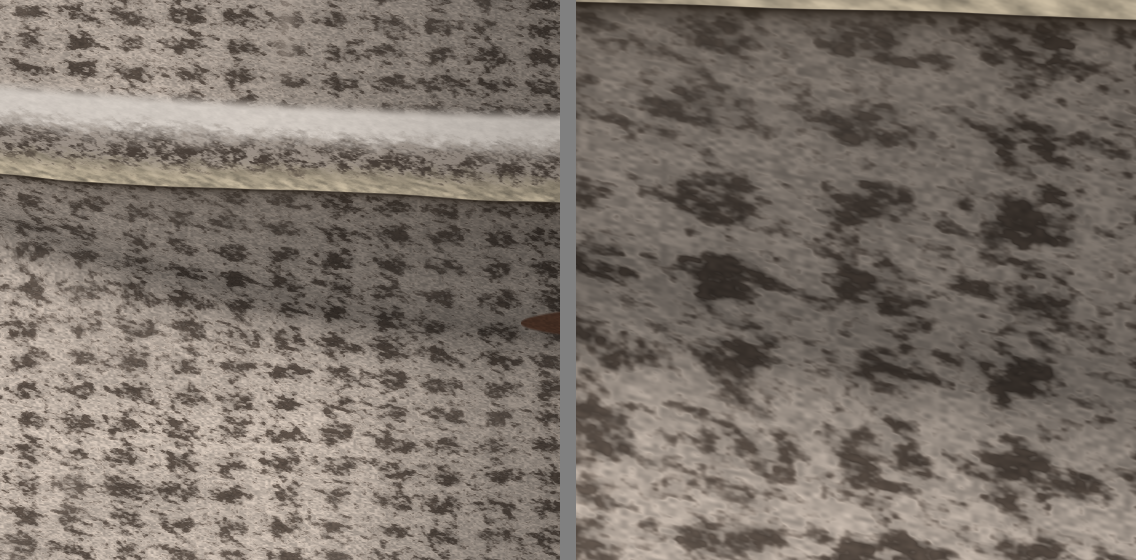
Left, the full canvas; right, a detail of the centre.
This texture is drawn by a WebGL 2 fragment shader. Its source:

```glsl
#version 300 es
precision highp float;

uniform vec2 u_resolution;
out vec4 outColor;

const vec2 REPEATS = vec2(10.7, 18.8);
const float ROW_TILT = 0.04;
const float RAGGED = 0.22;
const float TOOTH_STRENGTH = 0.50;
const float FIBRE_CONTRAST = 0.75;
const vec3 PALE_WOOL = vec3(0.73, 0.68, 0.635);
const vec3 DARK_WOOL = vec3(0.31, 0.27, 0.24);
const vec3 SHEEN = vec3(0.81, 0.78, 0.75);
const vec3 CREAM = vec3(0.71, 0.66, 0.57);
const vec3 SHADOW = vec3(0.15, 0.12, 0.09);
const vec3 BROWN = vec3(0.25, 0.17, 0.13);

float hash(vec2 p) {
    vec3 q = fract(vec3(p.xyx) * 0.1031);
    q += dot(q, q.yzx + 33.33);
    return fract((q.x + q.y) * q.z);
}

float noise(vec2 p) {
    vec2 i = floor(p), f = fract(p);
    f = f * f * (3.0 - 2.0 * f);
    float low = mix(hash(i), hash(i + vec2(1, 0)), f.x);
    float high = mix(hash(i + vec2(0, 1)), hash(i + vec2(1, 1)), f.x);
    return mix(low, high, f.y);
}

float fbm(vec2 p) {
    float sum = 0.0, gain = 0.5;
    for (int i = 0; i < 3; i++) {
        sum += gain * noise(p);
        p = p * 2.03 + 17.7;
        gain *= 0.55;
    }
    return sum / 0.926;
}

// Soft square wave: 1 in the middle half of each period.
float band(float t, float soft) {
    return smoothstep(0.25 + soft, 0.25 - soft, abs(fract(t) - 0.5));
}

// Dark blocks joined by fainter teeth along a diagonal twill.
float houndstooth(vec2 p) {
    vec2 yarn = vec2(band(p.x, 0.14), band(p.y, 0.14));
    float twill = band(2.0 * (p.x + p.y), 0.18);
    float block = yarn.x * yarn.y;
    return mix(block, mix(yarn.x, yarn.y, twill), TOOTH_STRENGTH);
}

// Height of the diagonal crease below the fold.
float creaseHeight(float x) {
    return 0.583 - 0.39 * x + 0.20 * x * x;
}

void main() {
    vec2 p = gl_FragCoord.xy / u_resolution;
    float pixel = 1.0 / u_resolution.y;
    float below = creaseHeight(p.x) - p.y;
    float left = 1.0 - p.x;

    // Fold profile: 0 at its lip, 1 where it meets the cloth above.
    float lip = 0.686 - 0.052 * p.x + 0.014 * (noise(vec2(p.x * 7.0, 3.0)) - 0.5);
    float ridge = 0.846 - 0.088 * p.x + 0.034 * p.x * p.x;
    float along = (p.y - lip) / (ridge - lip);
    float fold = smoothstep(-pixel, pixel, p.y - lip) * smoothstep(1.10, 0.92, along);

    // Fibres run along the rows and steepen beside the crease.
    float nearCrease = exp(-abs(below) / 0.14) * left * left;
    float row = p.y + ROW_TILT * p.x - 0.06 * nearCrease;
    vec2 grain = vec2(p.x, row + 0.14 * p.x);
    float fibre = fbm(grain * vec2(85.0, 165.0)) - 0.5;
    float fine = noise(grain * vec2(210.0, 400.0)) - 0.5;
    float clump = fbm(p * vec2(34.0, 52.0) + 9.0) - 0.5;

    // Worn check, broken up into speckles by the fibres.
    vec2 wobble = vec2(noise(p * 45.0), noise(p * 45.0 + 31.0)) - 0.5;
    wobble += 1.6 * (vec2(noise(p * 5.0 + 7.0), noise(p * 5.0 + 53.0)) - 0.5);
    float check = houndstooth(vec2(p.x, row) * REPEATS + RAGGED * wobble);
    float ink = 0.60 * check + 1.5 * fibre + 0.5 * fine + 0.45 * clump;
    ink = smoothstep(0.02, 0.80, ink) * (0.80 + 0.30 * noise(p * 8.0));
    vec3 color = mix(PALE_WOOL, DARK_WOOL, min(ink, 1.0));
    color *= 1.0 + FIBRE_CONTRAST * (0.25 * fibre + 0.40 * fine);

    // Light over the three areas of cloth.
    float upperLight = 0.94 - 0.32 * smoothstep(0.2, 1.0, p.x);
    float middleLight = 0.80 - 0.22 * p.x;
    float lowerLight = 1.03 - 0.30 * smoothstep(0.5, 1.0, p.x);
    float light = mix(middleLight, lowerLight, smoothstep(-0.05, 0.11, below));
    light *= 1.0 - 0.16 * exp(-pow((below + 0.025) / 0.035, 2.0));
    light = mix(light, upperLight, smoothstep(lip, ridge, p.y));
    color *= light * (0.94 + 0.12 * noise(p * vec2(4.0, 9.0)));

    // Pale rubbed streak in the upper cloth.
    float streak = exp(-pow((p.x - 0.51) / 0.022, 2.0)) * smoothstep(0.82, 0.92, p.y);
    color = mix(color, PALE_WOOL, streak * (0.45 + 0.4 * fibre));

    // Fold: striped cream lip, mottled hollow, smooth bright ridge.
    float hair = noise(vec2(p.x * 60.0 + along * 5.0, p.y * 190.0 + p.x * 45.0)) - 0.5;
    float edge = along + 0.22 * fibre + 0.10 * hair;
    float mottle = smoothstep(-0.22, 0.28, 0.9 * fibre + 0.7 * clump + 0.3 * fine);
    vec3 hollow = mix(PALE_WOOL * 0.82, DARK_WOOL * 0.92, mottle);
    vec3 lipColor = CREAM * (0.95 + 0.35 * hair + 0.35 * fibre);
    vec3 foldColor = mix(lipColor, hollow, smoothstep(0.10, 0.38, edge));
    foldColor = mix(foldColor, SHEEN * (1.0 + 0.10 * fibre), smoothstep(0.44, 0.76, edge));
    foldColor *= 1.0 - 0.12 * smoothstep(0.5, 1.0, p.x);
    color = mix(color, foldColor, fold);

    // Contact shadow under the lip.
    float gap = max(lip - p.y, 0.0);
    float contact = 0.70 * exp(-gap / 0.005) + 0.25 * exp(-gap / 0.05);
    color = mix(color, SHADOW, contact * smoothstep(pixel, -pixel, p.y - lip));

    // Brown tapered spot at the right edge.
    float taper = 0.020 * sqrt(clamp((p.x - 0.93) / 0.07, 0.0, 1.0));
    float spot = smoothstep(0.003, -0.003, abs(p.y - 0.423) - taper) * step(0.93, p.x);
    color = mix(color, BROWN * (1.0 + 0.2 * fine), spot);

    outColor = vec4(color, 1.0);
}
```
